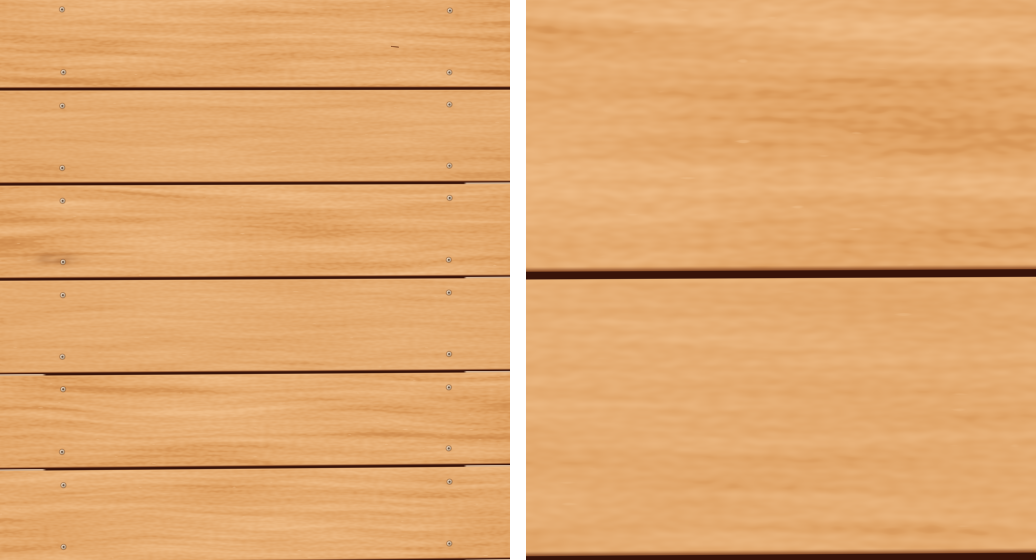
Left: the whole. Right: its middle third, enlarged.
A WebGL 2 fragment shader for this texture:

```glsl
#version 300 es
precision highp float;

uniform vec2 u_resolution;
out vec4 fragColor;

float hash(vec2 p) {
    vec3 q = fract(p.xyx * vec3(0.1031, 0.1030, 0.0973));
    q += dot(q, q.yzx + 33.33);
    return fract((q.x + q.y) * q.z);
}

float corner(vec2 cell, vec2 offset) {
    float angle = 6.2832 * hash(cell);
    return dot(vec2(cos(angle), sin(angle)), offset);
}

float gradientNoise(vec2 p) {
    vec2 i = floor(p), f = fract(p);
    vec2 u = f * f * f * (f * (f * 6.0 - 15.0) + 10.0);
    vec2 e = vec2(1.0, 0.0);
    float low = mix(corner(i, f), corner(i + e.xy, f - e.xy), u.x);
    float high = mix(corner(i + e.yx, f - e.yx), corner(i + e.xx, f - e.xx), u.x);
    return mix(low, high, u.y);
}

vec3 wood(vec2 p, float plank, float across, float aspect) {
    // Smooth boards alternate with strongly figured ones
    float smoothBoard = mod(plank, 2.0) < 0.5 && plank > 0.5 ? 1.0 : 0.0;
    float figure = mix(1.0, 0.65, smoothBoard);
    vec2 seed = vec2(17.3, 41.7) * (plank + 2.0);

    // Long wavy grain in several widths
    vec2 q = p;
    q.y += 0.016 * figure * gradientNoise(p * vec2(3.5, 9.0) + seed);
    float broad = gradientNoise(q * vec2(1.8, 36.0) + seed);
    float medium = gradientNoise(q * vec2(3.6, 84.0) + seed.yx);
    float fine = gradientNoise(q * vec2(8.0, 170.0) + seed);
    float pores = gradientNoise(p * vec2(85.0, 260.0) + seed);
    float streak = smoothstep(0.1, 0.5, gradientNoise(q * vec2(2.4, 66.0) + seed + 9.0));

    // Board ends are slightly deeper in tone
    float side = pow(abs(2.0 * p.x / aspect - 1.0), 3.0);
    float tone = 0.32 + figure * (0.65 * broad + 0.8 * medium + 0.4 * streak);
    tone += 0.5 * fine + 0.42 * pores + 0.22 * side + 0.15 * (0.5 - across);

    vec3 color = mix(vec3(0.917, 0.703, 0.482), vec3(0.87, 0.62, 0.37), clamp(tone, -0.4, 1.0));
    color = mix(color, vec3(0.77, 0.49, 0.25), clamp(0.7 * (tone - 0.8), 0.0, 1.0));
    color = mix(color, vec3(0.89, 0.68, 0.46), 0.2 * smoothBoard);

    // Sparse pale flecks
    float fleck = smoothstep(0.48, 0.66, gradientNoise(p * vec2(60.0, 230.0) + seed.yx));
    return mix(color, vec3(0.96, 0.79, 0.60), 0.35 * fleck * figure);
}

void main() {
    vec2 p = gl_FragCoord.xy / u_resolution.y;
    float aspect = u_resolution.x / u_resolution.y;
    float px = 1.0 / u_resolution.y;
    float pitch = 0.169;

    // Six boards, with lower joints tilted slightly
    float tilt = 0.0105 * (1.0 - p.y) * (p.x - 0.5 * aspect);
    float row = (p.y + 0.0036 - tilt) / pitch;
    float plank = floor(row);
    float across = fract(row);
    float joint = (fract(row + 0.5) - 0.5) * pitch;
    vec3 color = wood(p, plank, across, aspect);

    // Knot stain and a small scratch
    vec2 knot = (p - vec2(0.097, 0.537)) / vec2(0.04, 0.011);
    float stain = exp(-dot(knot, knot)) * (0.6 + gradientNoise(p * vec2(30.0, 140.0)));
    color = mix(color, vec3(0.56, 0.31, 0.14), 0.5 * clamp(stain, 0.0, 1.0));
    vec2 scratch = p - vec2(0.705, 0.9165);
    float mark = length(vec2(max(abs(scratch.x) - 0.006, 0.0), scratch.y + 0.1 * scratch.x));
    color = mix(color, vec3(0.45, 0.22, 0.09), 0.7 * (1.0 - smoothstep(0.0002, 0.0002 + px, mark)));

    // Rounded board edges: brown above the joint, lit below it
    float lip = smoothstep(0.0, 0.0015, joint) * (1.0 - smoothstep(0.002, 0.0055, joint));
    color = mix(color, vec3(0.52, 0.27, 0.13), 0.85 * lip);
    float lit = smoothstep(-0.006, -0.0035, joint) * (1.0 - step(0.0, joint));
    color = mix(color, vec3(0.94, 0.74, 0.51), 0.35 * lit);

    // Dark gaps, with daylight showing past the hidden supports
    float jointRow = floor(row + 0.5);
    float rightEnd = smoothstep(0.908, 0.916, p.x / aspect) * step(jointRow, 4.5);
    float leftEnd = (1.0 - smoothstep(0.082, 0.092, p.x / aspect)) * step(jointRow, 2.5);
    float daylight = max(rightEnd, leftEnd) * (1.0 - smoothstep(-0.0005, 0.0012, joint));
    vec3 gapColor = mix(vec3(0.22, 0.075, 0.035), vec3(0.81, 0.69, 0.58), daylight);
    float gap = 1.0 - smoothstep(0.0023 - 0.8 * px, 0.0023 + 0.8 * px, abs(joint));
    color = mix(color, gapColor, gap);

    // Two screws near each end of every board
    float rightHalf = step(0.5 * aspect, p.x);
    float upperHalf = step(0.5, across);
    vec2 id = vec2(rightHalf + 2.0 * upperHalf, plank);
    vec2 jitter = (vec2(hash(id), hash(id + 7.0)) - 0.5) * 0.003;
    float screwX = mix(0.123, 0.881, rightHalf) * aspect;
    vec2 d = vec2(p.x - screwX, (across - mix(0.175, 0.832, upperHalf)) * pitch) + jitter;
    float r = length(d);
    float rim = 1.0 - smoothstep(0.0052 - px, 0.0052 + px, r);
    float head = 1.0 - smoothstep(0.0041 - 0.6 * px, 0.0041 + 0.6 * px, r);
    float socket = 1.0 - smoothstep(0.0016 - 0.6 * px, 0.0016 + 0.6 * px, r);
    color = mix(color, vec3(0.50, 0.33, 0.20), 0.7 * rim);
    color = mix(color, vec3(0.80, 0.71, 0.61) + 18.0 * (d.y - d.x), head);
    color = mix(color, vec3(0.33, 0.24, 0.18), 0.85 * socket);

    fragColor = vec4(clamp(color, 0.0, 1.0), 1.0);
}
```
